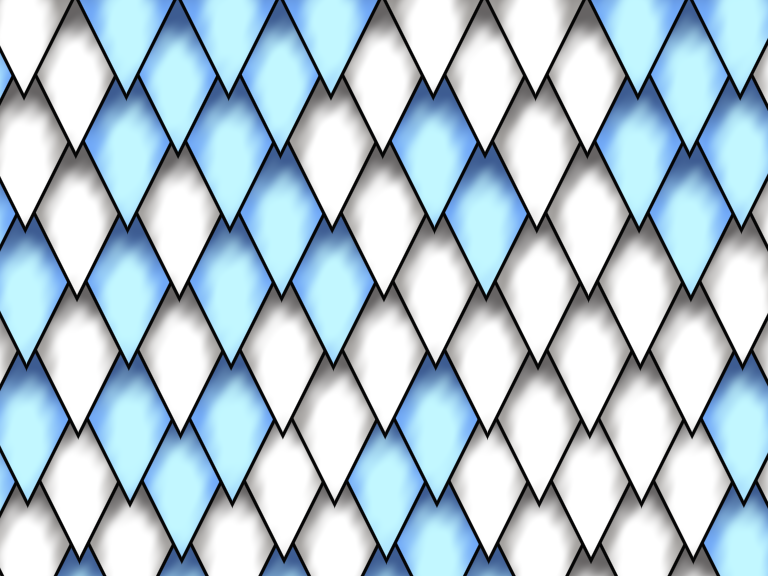
This pattern is drawn by a WebGL 1 fragment shader. Its source:

```glsl
precision highp float;
uniform vec2 u_resolution;

// Lengths are in units of one scale pitch
#define COLUMNS 7.507
#define ROW_STEP 0.67
#define FIRST_TIP vec2(0.235, 0.909)
#define ROW_DRIFT 0.006
#define EDGE_SLOPE 2.0
#define LINE_HALF 0.0155
#define BLUE_SHARE 0.36
#define SMUDGE 0.05
#define INK vec3(0.02)

float hash(vec2 p) {
  return fract(sin(dot(p, vec2(127.1, 311.7))) * 4375.85);
}

// Layered sines: soft, blotchy brush wear
float smudge(vec2 p, float seed) {
  float a = sin(p.x * 17.0 + seed * 40.0) * sin(p.y * 11.0 + seed * 23.0);
  float b = sin(p.x * 29.0 - p.y * 21.0 + seed * 61.0);
  return a + 0.5 * b;
}

// Depth of a row's tips below the top; the outer rows are laid unevenly
float rowTipDepth(float row) {
  float uneven = 0.10 * step(row, 0.5) - 0.06 * step(row, 1.5)
               - 0.12 * step(6.5, row);
  return FIRST_TIP.y + row * ROW_STEP + uneven;
}

// Shaded body of one scale; p is measured upward from its tip
vec3 scaleColor(vec2 p, vec2 id) {
  float seed = hash(id + 7.3);
  float blue = step(hash(id + 2.0), BLUE_SHARE);

  // Egg-shaped highlight, drawn out toward the tip
  vec2 q = p - vec2(0.04 * (seed - 0.5), 0.72 + 0.06 * (seed - 0.5));
  q /= vec2(0.36, q.y > 0.0 ? 0.62 : 1.0);
  float r = length(q) + SMUDGE * smudge(p, seed);
  float glow = 1.0 - smoothstep(0.5 - 0.15 * blue, 1.1, r);

  // Flanks darken under the row above
  float shade = smoothstep(0.8, 1.35, p.y);
  vec3 flank = mix(vec3(0.64, 0.63, 0.62), vec3(0.44, 0.66, 0.97), blue);
  vec3 deep = mix(vec3(0.40, 0.39, 0.39), vec3(0.24, 0.36, 0.57), blue);
  vec3 light = mix(vec3(1.0), vec3(0.76, 0.97, 1.0), blue);
  return mix(mix(flank, deep, shade), light, glow);
}

void main() {
  float pixel = COLUMNS / u_resolution.x;
  vec2 pos = vec2(gl_FragCoord.x, u_resolution.y - gl_FragCoord.y) * pixel;
  float aa = 0.75 * pixel;
  vec3 color = INK;

  // Lay the rows from the bottom up, each overlapping the one below
  for (int i = 0; i < 10; i++) {
    float row = 9.0 - float(i);
    float x = pos.x - FIRST_TIP.x - row * ROW_DRIFT - 0.5 * mod(row, 2.0);
    float column = floor(x + 0.5);
    vec2 local = vec2(x - column, rowTipDepth(row) - pos.y);

    // Signed distance to the zigzag lower edge, positive inside
    float edge = (local.y - EDGE_SLOPE * abs(local.x))
               / length(vec2(1.0, EDGE_SLOPE));
    float cover = smoothstep(-aa, aa, edge);
    float line = 1.0 - smoothstep(LINE_HALF - aa, LINE_HALF + aa, abs(edge));

    color = mix(color, scaleColor(local, vec2(column, row)), cover);
    color = mix(color, INK, line);
  }
  gl_FragColor = vec4(color, 1.0);
}
```
